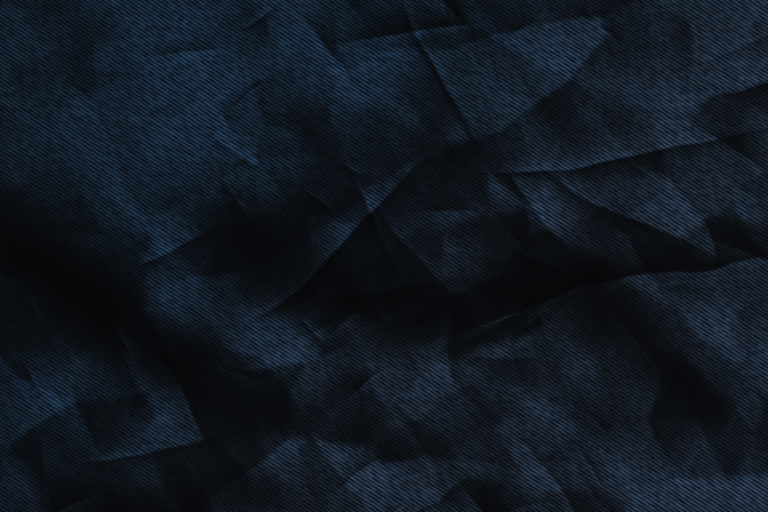
A Shadertoy shader for this texture:

```glsl
// Dark navy twill cloth, crumpled and lit softly from above.
// Stretched soft cells give flat facets, wedge-shaped folds add sharp creases,
// and a fine diagonal wave with thread grain draws the weave.

float hash(vec2 p) {
    return fract(sin(dot(p, vec2(127.1, 311.7))) * 43758.5453);
}

float noise(vec2 p) {
    vec2 i = floor(p), f = fract(p);
    f = f * f * (3.0 - 2.0 * f);
    return mix(mix(hash(i), hash(i + vec2(1, 0)), f.x),
               mix(hash(i + vec2(0, 1)), hash(i + vec2(1, 1)), f.x), f.y);
}

mat2 rotation(float a) {
    return mat2(cos(a), -sin(a), sin(a), cos(a));
}

// Straight-edged facets, each with its own brightness and gradient
float facets(vec2 p) {
    vec2 cell = floor(p);
    float sum = 0.0, total = 0.0;
    for (int y = -1; y <= 1; y++)
    for (int x = -1; x <= 1; x++) {
        vec2 id = cell + vec2(x, y);
        vec2 d = p - id - vec2(hash(id), hash(id + 31.7));
        float weight = exp(-26.0 * dot(d, d));
        float turn = 6.2832 * hash(id + 12.9);
        sum += weight * (hash(id + 5.3) - 0.5 + 0.9 * dot(d, vec2(cos(turn), sin(turn))));
        total += weight;
    }
    return sum / max(total, 1e-20);
}

// Crease that widens along its length: lit on its left, shadowed on its right
float fold(vec2 p, vec2 start, float angle, float len, float width) {
    vec2 q = rotation(angle) * (p - start);
    q.y += 0.02 * len * sin(q.x / len * 5.0);
    float along = clamp(q.x / len, 0.0, 1.0);
    float fade = smoothstep(0.0, 0.2, along) * (1.0 - smoothstep(0.5, 1.0, along));
    float side = mix(-1.0, 0.7, smoothstep(-0.004, 0.004, q.y));
    return fade * side * exp(-abs(q.y) / (width * (0.2 + along)));
}

// Soft elongated shadow
float hollow(vec2 p, vec2 center, float angle, vec2 size) {
    vec2 q = rotation(angle) * (p - center) / size;
    return exp(-dot(q, q));
}

// Logarithm of the light falling on the cloth
float clothShade(vec2 p) {
    vec2 bent = p + 0.035 * (vec2(noise(p * 5.0), noise(p * 5.0 + 19.0)) - 0.5);
    bent += 0.012 * (vec2(noise(p * 16.0), noise(p * 16.0 + 7.0)) - 0.5);

    // Facets in three directions, calmer towards the upper left corner
    float rough = smoothstep(-0.5, 0.6, p.x - p.y + 0.3);
    float shade = 0.75 * facets(rotation(-0.75) * bent * vec2(2.0, 4.6) + 3.0);
    shade += 0.70 * facets(rotation(0.45) * bent * vec2(3.5, 8.0) + 11.0);
    shade += 0.55 * facets(rotation(-1.05) * bent * vec2(5.5, 13.0) + 23.0);
    shade *= mix(0.5, 1.15, rough);

    // Scattered folds of many sizes, denser on the right
    for (int i = 0; i < 80; i++) {
        vec2 id = vec2(float(i), 7.3);
        vec2 start = vec2(1.75 * sqrt(hash(id)) - 0.15, 1.2 * hash(id + 1.7) - 0.1);
        float rising = step(0.6, hash(id + 2.3));
        float angle = mix(-0.8, 0.35, rising) + 0.8 * (hash(id + 3.1) - 0.5);
        angle += 3.14159 * step(0.5, hash(id + 5.9));
        float size = hash(id + 8.3);
        float len = mix(0.08, 0.36, size * size);
        float width = len * mix(0.1, 0.25, hash(id + 11.9));
        shade += mix(0.4, 1.1, hash(id + 14.2)) * fold(bent, start, angle, len, width);
    }

    // Long main creases
    shade += 1.1 * fold(bent, vec2(0.48, 0.37), 0.70, 0.56, 0.06);
    shade += 1.3 * fold(bent, vec2(0.90, 0.65), 0.15, 0.70, 0.04);
    shade += 1.0 * fold(bent, vec2(1.02, 0.69), -0.49, 0.50, 0.07);
    shade += 1.2 * fold(bent, vec2(1.58, 0.51), 3.35, 0.85, 0.05);
    shade += 1.0 * fold(bent, vec2(0.76, 1.02), -1.10, 0.42, 0.05);

    // Deep hollows
    shade -= 2.4 * hollow(bent, vec2(0.20, 0.40), -0.56, vec2(0.36, 0.065));
    shade -= 1.5 * hollow(bent, vec2(0.72, 0.43), -0.10, vec2(0.22, 0.06));
    shade -= 1.3 * hollow(bent, vec2(0.46, 0.53), -0.50, vec2(0.15, 0.07));
    shade -= 1.3 * hollow(bent, vec2(1.30, 0.29), -0.60, vec2(0.18, 0.05));
    shade -= 1.3 * hollow(bent, vec2(0.32, 0.02), 0.10, vec2(0.26, 0.05));
    return shade + 0.7 * (noise(p * 2.1 + 4.0) - 0.5);
}

// Diagonal twill ribs with uneven stitches
float twill(vec2 p) {
    float across = dot(p, vec2(0.55, 0.83));
    float along = dot(p, vec2(0.83, -0.55));
    float rib = sin(across * 960.0 + 1.5 * noise(p * 30.0));
    float grain = noise(vec2(across * 240.0, along * 110.0)) - 0.5;
    return 1.0 + 0.45 * rib + 0.65 * grain;
}

void mainImage(out vec4 fragColor, in vec2 fragCoord) {
    vec2 p = fragCoord / iResolution.y;

    // Bright sides are compressed, shadows run to black
    float shade = clothShade(p);
    shade = shade > 0.0 ? 0.85 * (1.0 - exp(-shade)) : 1.15 * shade;
    float tone = 0.46 * exp(shade) * max(twill(p), 0.0);

    vec3 black = vec3(0.026, 0.026, 0.031);
    vec3 navy = mix(vec3(0.118, 0.208, 0.300), vec3(0.152, 0.212, 0.290),
                    smoothstep(0.2, 1.1, p.x + 0.5 - p.y));
    fragColor = vec4(mix(black, navy, tone), 1.0);
}
```
